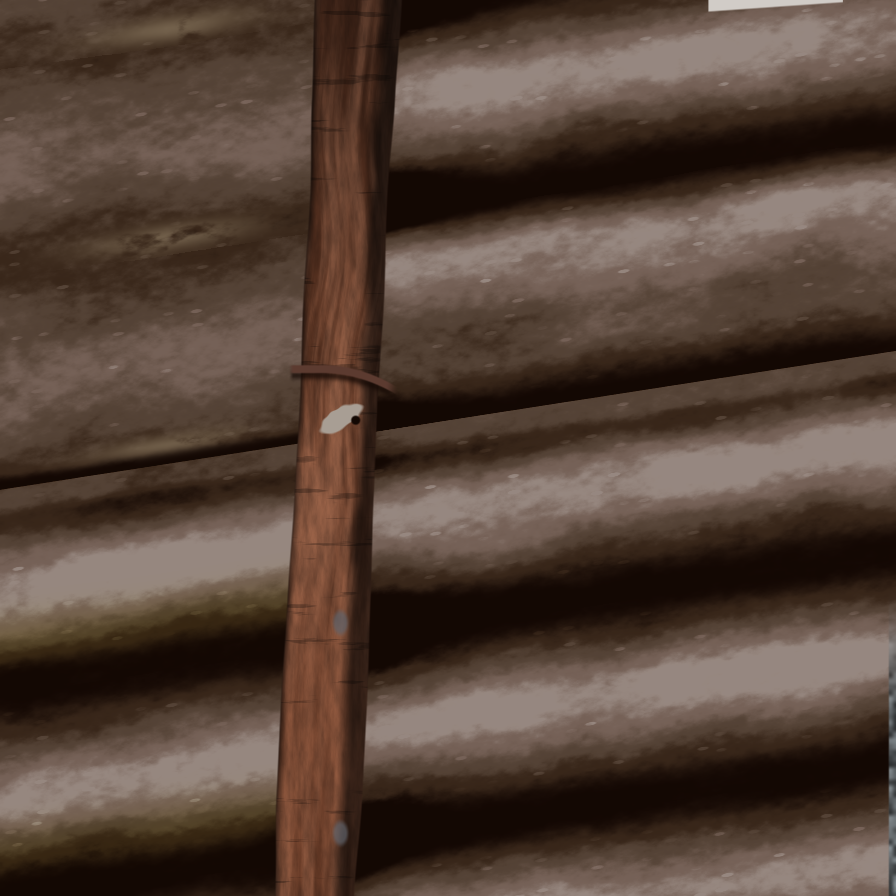
A Shadertoy shader for this texture:

```glsl
#define PITCH 0.233
#define FIRST_VALLEY 0.08
#define SLOPE 0.155
#define LAP_ROW 2.0
#define GRIME 0.42
#define GRAIN 0.16
#define FLECK_CELLS vec2(34.0, 62.0)
#define SHADOW_WIDTH 0.045

const vec3 SOOT = vec3(0.075, 0.03, 0.012);
const vec3 UMBER = vec3(0.22, 0.15, 0.10);
const vec3 EARTH = vec3(0.33, 0.26, 0.21);
const vec3 TAUPE = vec3(0.46, 0.38, 0.34);
const vec3 ASH = vec3(0.59, 0.53, 0.50);
const vec3 RUST = vec3(0.46, 0.26, 0.17);
const vec3 PALE_WOOD = vec3(0.56, 0.38, 0.29);
const vec3 CHIP = vec3(0.66, 0.62, 0.58);

float hash(vec2 p) {
    vec3 q = fract(vec3(p.xyx) * 0.1031);
    q += dot(q, q.yzx + 33.33);
    return fract((q.x + q.y) * q.z);
}

float noise(vec2 p) {
    vec2 i = floor(p), f = fract(p);
    f = f * f * (3.0 - 2.0 * f);
    return mix(mix(hash(i), hash(i + vec2(1, 0)), f.x),
               mix(hash(i + vec2(0, 1)), hash(i + vec2(1, 1)), f.x), f.y);
}

float fbm(vec2 p) {
    float sum = 0.0, amp = 0.5;
    for (int i = 0; i < 5; i++) {
        sum += amp * noise(p);
        p = p * 2.03 + 17.7;
        amp *= 0.5;
    }
    return sum;
}

float bump(float x, float centre, float width) {
    float d = (x - centre) / width;
    return exp(-d * d);
}

// Soft-edged disc squashed by a size vector
float blob(vec2 p, vec2 size, float aa) {
    float d = (length(p / size) - 1.0) * min(size.x, size.y);
    return 1.0 - smoothstep(-aa, aa, d);
}

vec3 ramp(float s) {
    vec3 c = mix(SOOT, UMBER, smoothstep(0.0, 0.27, s));
    c = mix(c, EARTH, smoothstep(0.27, 0.5, s));
    c = mix(c, TAUPE, smoothstep(0.5, 0.77, s));
    return mix(c, ASH, smoothstep(0.77, 1.0, s));
}

vec3 sheets(vec2 uv, float shadowEdge, float aa) {
    float across = 1.0 - uv.y + SLOPE * uv.x;
    vec2 along = vec2(uv.x, across);
    float wave = (across - FIRST_VALLEY) / PITCH;
    wave += 0.05 * (fbm(along * vec2(5, 9)) - 0.5) * (1.0 - bump(wave, LAP_ROW, 0.2));
    float row = floor(wave), p = fract(wave);
    float left = 1.0 - step(0.37, uv.x);
    float second = 1.0 - step(0.5, abs(row - 1.0));
    float lapped = 1.0 - step(0.5, abs(row - LAP_ROW));

    // Rounded ridge between two dark valleys
    float peak = mix(0.42, 0.22, second * (1.0 - left)) + 0.06 * left;
    float tone = smoothstep(-0.03, peak, p) * (1.0 - smoothstep(peak + 0.06, 0.95, p));
    tone *= 0.87 + 0.12 * bump(p, peak, 0.12);
    tone = max(tone, 0.5 * second * smoothstep(0.0, 0.2, p) * (1.0 - smoothstep(0.7, 1.0, p)));
    float faded = left * (1.0 - smoothstep(1.9, 2.0, wave));
    tone = mix(tone, 0.3 + 0.4 * tone, faded);

    // Overlapping lip with its shaded underside
    float lip = smoothstep(0.0, aa / PITCH, p) * (1.0 - smoothstep(0.08, 0.16, p));
    tone = mix(tone, 0.48, lapped * lip);
    tone -= 0.10 * lapped * bump(p, 0.19, 0.06);
    tone *= 1.0 - 0.7 * second * smoothstep(0.92, 1.0, p);

    // Grime, grain and cast shadow beside the post
    float lit = smoothstep(0.0, 0.4, tone);
    tone += GRIME * (fbm(along * vec2(9, 17) + row * 7.0) - 0.48) * (0.25 + 0.75 * lit);
    tone += GRAIN * (fbm(along * vec2(75, 130)) - 0.48) * (0.4 + lit);
    float shade = (1.0 - left) * exp(-max(uv.x - shadowEdge, 0.0) / SHADOW_WIDTH);
    tone -= shade * mix(0.45, 0.12, lit);

    // Short pale scratches, one per random cell
    vec2 grid = along * FLECK_CELLS, cell = floor(grid);
    vec2 offset = fract(grid) - 0.3 - 0.4 * vec2(hash(cell), hash(cell + 9.1));
    float fleck = step(0.78, hash(cell + 4.7)) * (1.0 - smoothstep(0.5, 1.0, length(offset / vec2(0.28, 0.16))));
    tone += 0.2 * fleck * lit * hash(cell + 2.3);
    vec3 color = ramp(clamp(tone, 0.0, 1.0));

    // Crusted streaks low on the left ridges, olive stain below them
    float crust = bump(p, 0.92, 0.06) * bump(uv.x, 0.19, 0.09) * faded;
    crust *= smoothstep(0.3, 0.6, fbm(along * vec2(28, 55)) + 0.12);
    color = mix(color, vec3(0.50, 0.43, 0.34), 0.8 * crust);
    float stain = left * step(LAP_ROW, row) * bump(p, 0.8, 0.15);
    return color * mix(vec3(1), vec3(0.98, 1.0, 0.72), stain);
}

vec3 timber(vec2 uv, float u, float aa) {
    float grain = fbm(vec2(u * 7.0 + 1.5 * noise(uv * 7.0), uv.y * 5.0));
    vec3 color = mix(RUST * 0.55, PALE_WOOD, smoothstep(0.25, 0.72, grain));
    color = mix(color, RUST, 0.35 + 0.25 * bump(uv.y, 0.15, 0.2));
    color *= 0.78 + 0.45 * fbm(uv * vec2(170, 45));
    color *= 1.0 - 0.25 * smoothstep(0.67, 0.75, fbm(uv * vec2(12, 130)));
    color *= 1.0 - 0.35 * smoothstep(0.55, 1.0, uv.y);
    color *= 1.0 - 0.6 * smoothstep(0.72, 0.92, u + 0.1 * noise(uv * 20.0));
    color *= smoothstep(-0.08, 0.1, u);

    // Chipped paint with a nail hole, and two blue-grey spots
    vec2 chip = uv - vec2(0.381, 0.534);
    chip.y -= 0.45 * chip.x;
    chip += 0.006 * (noise(uv * 110.0) - 0.5);
    color = mix(color, CHIP, blob(chip, vec2(0.023, 0.013), aa));
    color = mix(color, SOOT, blob(uv - vec2(0.397, 0.531), vec2(0.005), aa));
    for (int i = 0; i < 2; i++) {
        vec2 spot = uv - vec2(0.380, 0.07 + 0.235 * float(i));
        color = mix(color, vec3(0.38, 0.39, 0.42), 0.7 * blob(spot, vec2(0.008, 0.013), aa * 2.0));
    }
    return color;
}

void mainImage(out vec4 fragColor, in vec2 fragCoord) {
    vec2 uv = fragCoord / iResolution.xy;
    float aa = 1.2 / iResolution.y;
    float wobble = 0.008 * (noise(vec2(uv.y * 9.0, 3.0)) - 0.5);
    float leftEdge = 0.305 + 0.05 * uv.y + wobble;
    float rightEdge = 0.397 + 0.048 * uv.y - wobble;
    vec3 color = sheets(uv, rightEdge, aa);

    // Pale tag at the top and gap at the lower right
    float tag = smoothstep(0.79, 0.79 + aa, uv.x) * (1.0 - smoothstep(0.94, 0.94 + aa, uv.x));
    tag *= smoothstep(-aa, aa, uv.y - 0.987 - 0.07 * (uv.x - 0.79));
    color = mix(color, vec3(0.82, 0.80, 0.78), tag);
    float gap = smoothstep(-aa, aa, uv.x - 0.992) * (1.0 - smoothstep(0.2, 0.35, uv.y));
    color = mix(color, vec3(0.35, 0.37, 0.38) * (0.5 + noise(uv * 150.0)), gap);

    // Post and the wire tied around it
    float post = smoothstep(-aa, aa, uv.x - leftEdge) * smoothstep(-aa, aa, rightEdge - uv.x);
    color = mix(color, timber(uv, (uv.x - leftEdge) / (rightEdge - leftEdge), aa), post);
    float sag = uv.x - 0.36;
    float wire = uv.y - 0.588 + 3.5 * sag * sag * step(0.0, sag);
    float span = smoothstep(0.322, 0.328, uv.x) * (1.0 - smoothstep(0.43, 0.445, uv.x));
    color = mix(color, SOOT, 0.7 * span * bump(wire, -0.007, 0.005));
    color = mix(color, vec3(0.36, 0.23, 0.19), span * (1.0 - smoothstep(0.003, 0.003 + aa * 2.0, abs(wire))));
    fragColor = vec4(color, 1.0);
}
```
